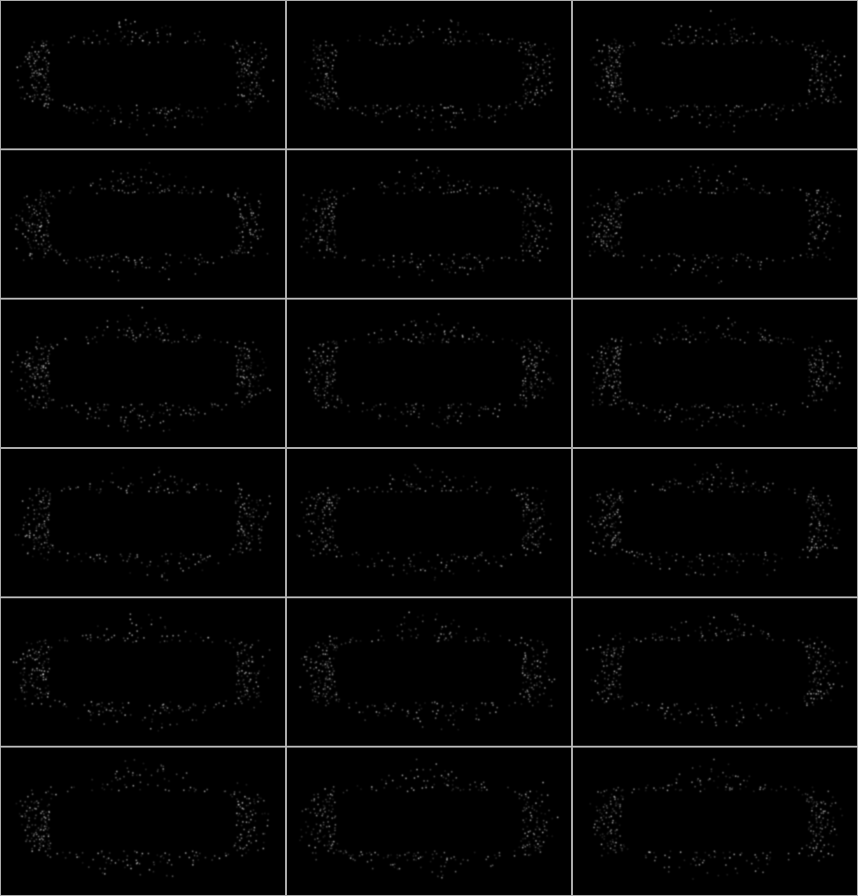
Reproduce this background procedurally as a Shadertoy shader.

```glsl
float hash(vec3 p) {
    uvec3 n = uvec3(ivec3(floor(p))) * uvec3(1597u, 3571u, 7919u);
    uint h = (n.x ^ (n.y << 7) ^ n.z) * 48271u;
    h = (h ^ (h >> 15)) * 73939u;
    h = (h ^ (h >> 13)) * 19349u;
    return float((h ^ (h >> 16)) & 65535u) / 65536.0;
}

float roundedBox(vec2 p, vec2 halfSize, float radius) {
    vec2 q = abs(p) - halfSize + radius;
    return length(max(q, 0.0)) + min(max(q.x, q.y), 0.0) - radius;
}

// Chance of a speck at a panel position, measured in panel heights
float speckDensity(vec2 p) {
    float d = roundedBox(p, vec2(0.625, 0.2), 0.11);
    if (d < 0.0) return 0.0;

    // Dense flanks with softened ends, fading outward
    if (abs(p.x) > 0.61) {
        float ends = 1.0 - smoothstep(0.15, 0.27, abs(p.y));
        float fade = 1.0 - smoothstep(0.66, 0.9, abs(p.x) + 0.8 * p.y * p.y);
        return (p.x < 0.0 ? 0.43 : 0.35) * ends * fade;
    }

    // Peaked arch above, shallow bowl below
    float arch = 0.045 + 0.2 * exp(-p.x * p.x / 0.1);
    float bowl = 0.03 + 0.18 * max(0.0, 1.0 - p.x * p.x / 0.4);
    float reach = p.y > 0.0 ? arch : bowl;
    float clumps = 0.75 + 0.25 * cos(p.x * 28.0 + 2.5);
    return 0.27 * clumps * max(0.0, 1.0 - d / reach);
}

// Jittered specks on a fine lattice
float specks(vec2 p, vec2 panel) {
    const float density = 64.0;
    vec2 base = floor(p * density);
    float light = 0.0;
    for (int y = -1; y <= 1; y++) {
        for (int x = -1; x <= 1; x++) {
            vec2 id = base + vec2(x, y);
            vec3 seed = vec3(id + 200.0, panel.x * 7.0 + panel.y * 31.0 + 3.0);
            vec2 jitter = vec2(hash(seed + 311.0), hash(seed + 647.0)) - 0.5;
            vec2 center = (id + 0.5 + 0.8 * jitter) / density;
            float present = hash(seed) < speckDensity(center) ? 1.0 : 0.0;
            float level = mix(0.06, 0.36, pow(hash(seed + 883.0), 1.7));
            vec2 offset = (p - center) / 0.0054;
            light += present * level * exp(-0.5 * dot(offset, offset));
        }
    }
    return light;
}

void mainImage(out vec4 fragColor, in vec2 fragCoord) {
    // Three columns by six rows of panels
    vec2 grid = fragCoord / iResolution.xy * vec2(3.0, 6.0);
    vec2 panel = floor(grid);
    vec2 local = fract(grid);
    vec2 panelSize = vec2(iResolution.x / iResolution.y / 3.0, 1.0 / 6.0);
    vec2 p = (local - 0.5) * panelSize * 6.0;

    float light = specks(p, panel);

    // Thin panel borders
    vec2 edge = min(local, 1.0 - local) * panelSize;
    float border = (0.001 - min(edge.x, edge.y)) * iResolution.y + 0.5;
    light = mix(light, 0.75, clamp(border, 0.0, 1.0));

    fragColor = vec4(vec3(light), 1.0);
}
```
